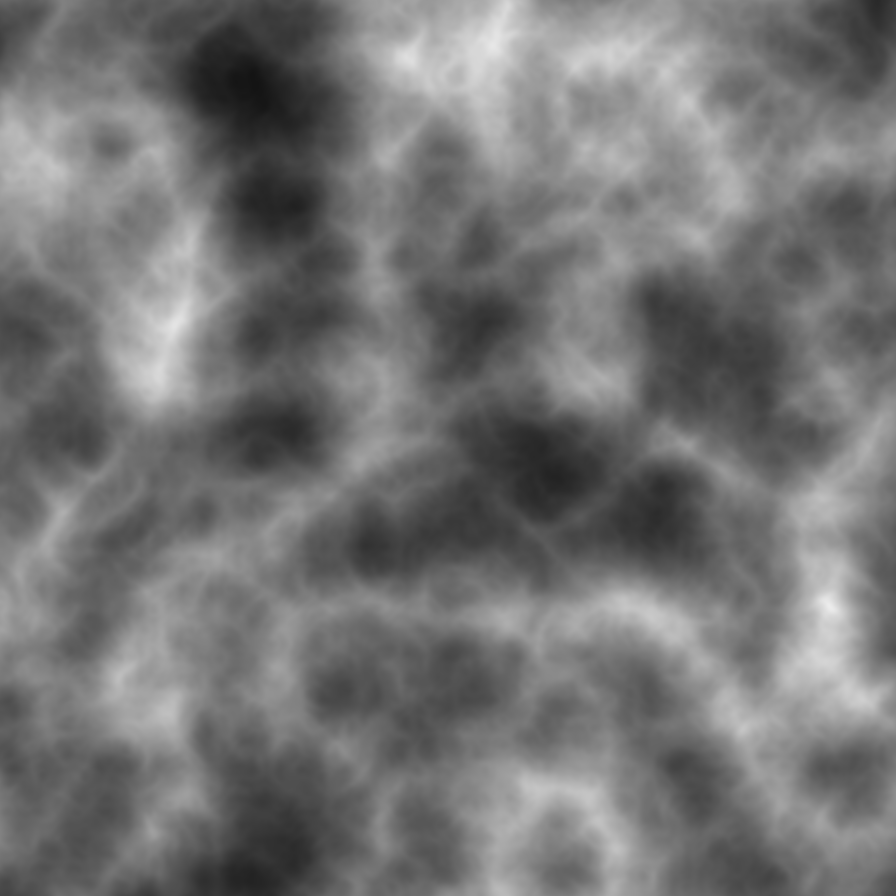
This texture is drawn by a three.js fragment shader. Its source:

```glsl
// Soft grey smoke: cloudy light and dark patches veined by fine pale creases.
varying vec2 vUv;

// Unit gradient with a pseudo-random direction for each lattice point.
vec2 latticeGradient(vec2 cell) {
  vec3 q = fract(vec3(cell.xyx) * vec3(0.1031, 0.103, 0.0973));
  q += dot(q, q.yzx + 33.33);
  float angle = 6.28318 * fract((q.x + q.y) * q.z);
  return vec2(cos(angle), sin(angle));
}

// Gradient noise with quintic interpolation.
float gradientNoise(vec2 p) {
  vec2 cell = floor(p);
  vec2 f = p - cell;
  vec2 fade = f * f * f * (f * (f * 6.0 - 15.0) + 10.0);
  vec2 right = vec2(1.0, 0.0);
  vec2 up = vec2(0.0, 1.0);
  float a = dot(latticeGradient(cell), f);
  float b = dot(latticeGradient(cell + right), f - right);
  float c = dot(latticeGradient(cell + up), f - up);
  float d = dot(latticeGradient(cell + 1.0), f - 1.0);
  return mix(mix(a, b, fade.x), mix(c, d, fade.x), fade.y);
}

// Folded octaves; each fold is rounded by the same width on the canvas.
float turbulence(vec2 p) {
  float sum = 0.0;
  float amplitude = 0.82;
  float frequency = 4.0;
  for (int i = 0; i < 5; i++) {
    vec2 offset = vec2(17.3, 41.7) * float(i + 1);
    float n = gradientNoise(p * frequency + offset);
    float rounding = 0.0035 * frequency;
    sum += amplitude * (sqrt(n * n + rounding * rounding) - rounding);
    amplitude *= 0.49;
    frequency *= 2.0;
  }
  return sum;
}

void main() {
  // Broad smooth shading under the creased smoke.
  float shading = 0.42 * gradientNoise(vUv * 3.0 + vec2(7.4, 3.6));
  float grey = 0.685 + shading - turbulence(vUv);

  // Lift both ends: open shadows, glowing highlights.
  float contrast = grey - 0.45;
  grey += 0.5 * contrast * contrast;
  gl_FragColor = vec4(vec3(clamp(grey, 0.0, 1.0)), 1.0);
}
```
